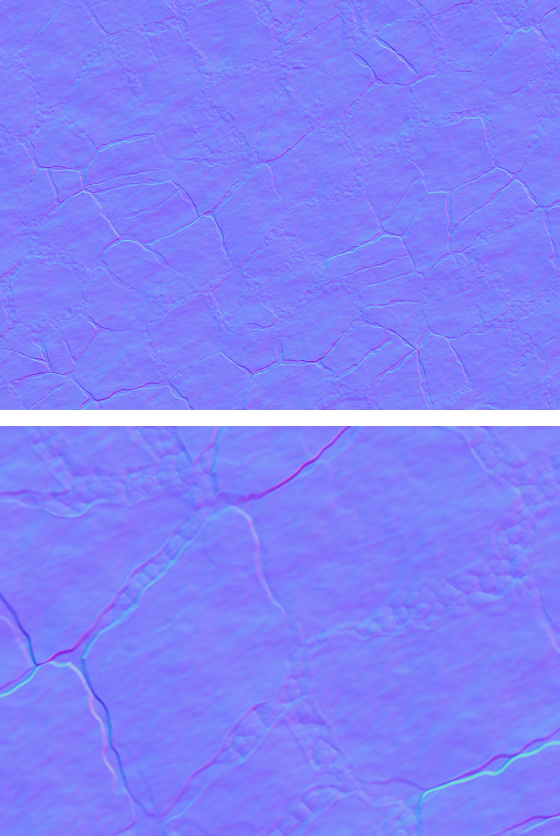
Top: the whole. Bottom: its middle third, enlarged.
Reproduce this texture map procedurally as a WebGL 1 fragment shader.

```glsl
precision highp float;
// Tangent-space normal map of irregular stone paving laid on a slant.
// A height field (Voronoi slabs, split slabs, ragged rubble joints, grainy
// faces) is differentiated numerically and its normal is encoded as colour.
uniform vec2 u_resolution;

#define SLANT 0.56                  // direction of the courses, radians
#define SLAB_SIZE vec2(0.126, 0.104) // mean slab, in canvas widths
#define JITTER 0.66                 // irregularity of the slabs
#define SPLIT_SHARE 0.5             // share of slabs broken in two
#define SLAB_RISE 0.00068           // height of slabs above the joints
#define PEBBLE_RISE 0.00095         // height of the joint rubble
#define ROUGHNESS 0.0031            // relief of the slab faces
#define RAGGED 0.04                 // fraying of the slab edges
#define SAMPLE_STEP 0.0013          // spacing of the slope samples
#define SLOPE_GAIN vec2(0.72, 1.05) // strength across and up

vec2 hash2(vec2 p) {
  vec3 a = fract(p.xyx * vec3(0.1031, 0.1030, 0.0973));
  a += dot(a, a.yzx + 33.33);
  return fract((a.xx + a.yz) * a.zy);
}

float noise(vec2 p) {
  vec2 i = floor(p), f = fract(p);
  f = f * f * f * (f * (f * 6.0 - 15.0) + 10.0);
  vec2 e = vec2(0.0, 1.0);
  return mix(mix(hash2(i).x, hash2(i + e.yx).x, f.x),
             mix(hash2(i + e.xy).x, hash2(i + e.yy).x, f.x), f.y);
}

// Rough surface whose finer octaves are slightly steeper
float roughFace(vec2 p) {
  float sum = 0.0, amp = 1.0;
  mat2 turn = mat2(0.96, 0.28, -0.28, 0.96);
  p *= 15.0;
  for (int i = 0; i < 5; i++) {
    sum += amp * (noise(p) - 0.5);
    p = turn * p * 2.05 + 7.3;
    amp *= 0.52;
  }
  return sum;
}

// Rounded grains of differing height filling the joints
float pebbles(vec2 p) {
  vec2 cell = floor(p), f = fract(p);
  float top = 0.0;
  for (int y = -1; y <= 1; y++)
    for (int x = -1; x <= 1; x++) {
      vec2 g = vec2(float(x), float(y)), rnd = hash2(cell + g);
      vec2 r = g + rnd - f;
      top = max(top, 0.6 + 0.4 * rnd.y - dot(r, r));
    }
  return top;
}

vec2 slabSite(vec2 cell) {
  return 0.5 + JITTER * (hash2(cell + 41.0) - 0.5);
}

// Distance to the slab border; also gives the slab id and offset to its site
float slabBorder(vec2 q, out vec2 id, out vec2 toSite) {
  vec2 cell = floor(q), f = fract(q), home = vec2(0.0);
  float nearest = 8.0, border = 8.0;
  for (int y = -1; y <= 1; y++)
    for (int x = -1; x <= 1; x++) {
      vec2 g = vec2(float(x), float(y));
      vec2 r = g + slabSite(cell + g) - f;
      float d = dot(r, r);
      if (d < nearest) { nearest = d; toSite = r; home = g; }
    }
  for (int y = -2; y <= 2; y++)
    for (int x = -2; x <= 2; x++) {
      vec2 g = home + vec2(float(x), float(y));
      vec2 r = g + slabSite(cell + g) - f, gap = r - toSite;
      if (dot(gap, gap) > 0.0001)
        border = min(border, dot(0.5 * (toSite + r), normalize(gap)));
    }
  id = cell + home;
  return border;
}

float height(vec2 p) {
  // Slanted, slightly warped slab coordinates
  float c = cos(SLANT), s = sin(SLANT);
  vec2 course = vec2(c * p.x + s * p.y, c * p.y - s * p.x);
  vec2 q = course / SLAB_SIZE + 20.0;
  q += 0.6 * (vec2(noise(p * 6.0), noise(p * 6.0 + 31.0)) - 0.5);
  q += 0.07 * (vec2(noise(p * 38.0), noise(p * 38.0 + 17.0)) - 0.5);

  vec2 id, toSite;
  float border = slabBorder(q, id, toSite);
  float width = mix(0.014, 0.078, smoothstep(0.25, 0.75, noise(p * 10.0 + 5.0)));

  // Break some slabs along or across the course
  vec2 pick = hash2(id + 7.0), lean = hash2(id + 90.0) - 0.5;
  vec2 axis = pick.y < 0.5 ? vec2(1.0, lean.x) : vec2(lean.x, 1.0);
  float crack = abs(dot(toSite, normalize(axis)) + 0.25 * lean.y) + 0.4 * width;
  if (pick.x < SPLIT_SHARE) border = min(border, crack);

  // Frayed slab edges with gentle individual tilts
  border += RAGGED * (noise(p * 100.0) + noise(p * 48.0 + 9.0) - 1.0);
  float slab = smoothstep(width * 0.7, width + 0.024, border);
  float rise = SLAB_RISE * mix(0.1, 1.9, noise(p * 13.0 + 60.0));
  float h = rise * slab + dot(lean, toSite) * 0.002 * slab;

  // Two sizes of rubble spilling a little over the edges
  float rubble = 1.0 - smoothstep(width * 0.6, width * 1.3 + 0.02, border);
  float grains = pebbles(p * 115.0) + 0.3 * pebbles(p * 210.0 + 3.0);
  h += PEBBLE_RISE * grains * rubble * smoothstep(0.01, 0.04, width);

  // Grain drawn out along the course, and chipped ledges
  vec2 grain = course * vec2(0.72, 1.15) + 5.0;
  h += ROUGHNESS * roughFace(grain);
  float ledge = noise(grain * 15.0) + 0.22 * noise(p * 65.0);
  return h + 0.00022 * slab * smoothstep(0.58, 0.64, ledge);
}

void main() {
  vec2 p = gl_FragCoord.xy / u_resolution.x;
  vec2 e = vec2(SAMPLE_STEP, 0.0);
  float h = height(p);
  vec2 slope = vec2(height(p + e.xy) - h, height(p + e.yx) - h) / SAMPLE_STEP;
  vec3 normal = normalize(vec3(-slope * SLOPE_GAIN, 1.0));
  gl_FragColor = vec4((normal * 0.5 + 0.5) * vec3(1.0, 1.0, 0.985), 1.0);
}
```
